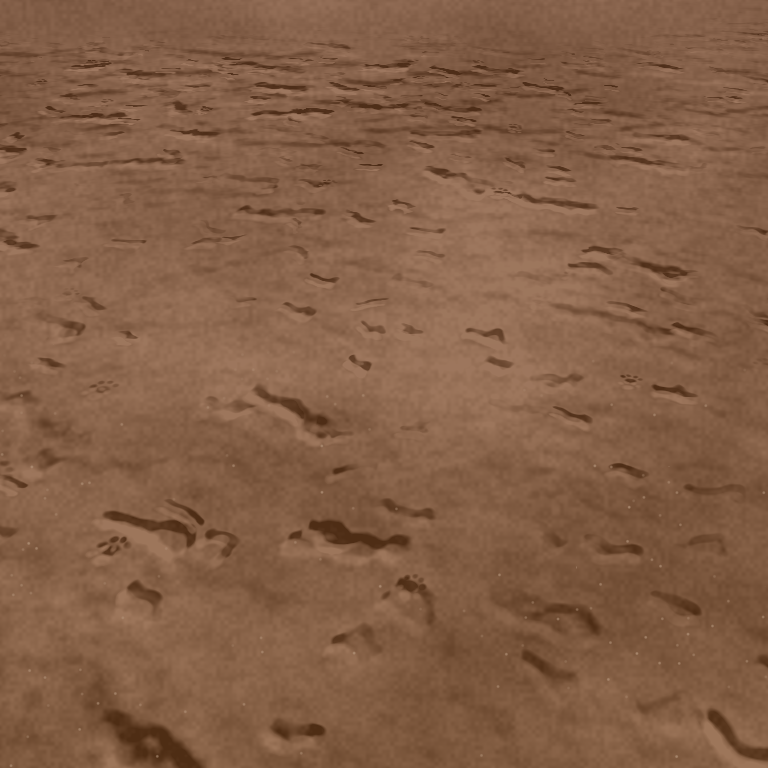
A Shadertoy shader for this texture:

```glsl
// Trodden beach sand seen in perspective: a height field of noise, shoe soles,
// small dents and paw marks lies on a ground plane. It is shaded by the height
// step towards a low light behind the scene, then mapped to a sand colour ramp.

const vec3 DARK_SAND  = vec3(0.33, 0.20, 0.11);
const vec3 LIGHT_SAND = vec3(0.58, 0.43, 0.33);
const vec3 SHELL      = vec3(0.70, 0.58, 0.48);
const float HORIZON   = 1.25;

vec2 hash22(vec2 p) {
    vec3 q = fract(vec3(p.xyx) * vec3(0.1031, 0.1030, 0.0973));
    q += dot(q, q.yzx + 33.33);
    return fract((q.xx + q.yz) * q.zy);
}

float noise(vec2 p) {
    vec2 i = floor(p), f = fract(p);
    f = f * f * (3.0 - 2.0 * f);
    float low  = mix(hash22(i).x, hash22(i + vec2(1, 0)).x, f.x);
    float high = mix(hash22(i + vec2(0, 1)).x, hash22(i + vec2(1, 1)).x, f.x);
    return mix(low, high, f.y);
}

float fbm(vec2 p, int octaves) {
    float sum = 0.0, amp = 0.5;
    for (int i = 0; i < octaves; i++) {
        sum += amp * noise(p);
        p = mat2(1.6, 1.2, -1.2, 1.6) * p + 7.3;
        amp *= 0.5;
    }
    return sum;
}

vec2 noise2(vec2 p) {
    return vec2(noise(p), noise(p + 40.0)) - 0.5;
}

vec2 rotate(vec2 p, float a) {
    float c = cos(a), s = sin(a);
    return vec2(c * p.x + s * p.y, c * p.y - s * p.x);
}

// Sole with a narrow waist; 'size' is half its length
float soleSdf(vec2 p, float size, float width) {
    float t = clamp(p.x / size, -1.0, 1.0);
    p.x -= t * size;
    return length(p) - size * width * (0.75 + 0.25 * t + 0.25 * t * t);
}

// Pad with four toes around its front
float pawSdf(vec2 p, float size) {
    float d = length(p * vec2(1.0, 0.8)) - 0.38 * size;
    for (int i = 0; i < 4; i++) {
        float a = (float(i) - 1.5) * 0.68;
        d = min(d, length(p - size * 0.92 * vec2(cos(a), sin(a))) - 0.22 * size);
    }
    return d;
}

// Scattered prints in clustered cells: sunken floor and a low raised rim.
// A width of zero makes paws.
float prints(vec2 g, float cell, float share, float size, float width, float seed) {
    vec2 home = floor(g / cell);
    float sunk = 0.0, rim = 0.0;
    for (int k = 0; k < 9; k++) {
        vec2 id = home + vec2(k % 3 - 1, k / 3 - 1);
        vec2 place = hash22(id + seed), kind = hash22(id + seed + 51.7);
        float chance = share * (0.35 + 1.3 * noise(id * 0.45 + seed));
        if (kind.x > chance) continue;
        float s = size * (0.65 + 0.5 * kind.x / chance);
        vec2 p = rotate(g - (id + 0.15 + 0.7 * place) * cell, -0.95 + 1.1 * kind.y);
        float d = width > 0.0 ? soleSdf(p, s, width) : pawSdf(p.yx, s);
        float edge = s * (width > 0.0 ? 0.42 * width : 0.14);
        float depth = 0.4 + 0.6 * fract(kind.y * 7.0 + place.x);
        sunk = max(sunk, depth * smoothstep(edge, -edge, d));
        float r = (d - 1.4 * edge) / edge;
        rim = max(rim, 0.12 * depth * exp(-r * r));
    }
    return rim - sunk;
}

float treadHeight(vec2 g) {
    vec2 warp = 0.034 * noise2(g * 13.0) + 0.028 * noise2(g * 41.0);
    float h = prints(g + warp, 0.28, 0.68, 0.078, 0.34, 3.0);
    h += 0.85 * prints(g + warp, 0.13, 0.46, 0.026, 0.48, 19.0);
    h += 0.75 * prints(g + 0.2 * warp, 0.33, 0.30, 0.027, 0.0, 37.0);
    float worn = smoothstep(0.2, 0.6, noise(g * 9.0 + 11.0));
    float crumbled = smoothstep(0.1, 0.65, noise(g * 44.0));
    return h * mix(0.35, 1.0, worn) * mix(0.4, 1.0, crumbled);
}

// Low terraces of trampled earth with finer clods on top
float earthHeight(vec2 g, float rough, float clods) {
    float terrace = smoothstep(0.33, 0.62, fbm(g * vec2(6.0, 7.5), 4));
    return 0.34 * rough * terrace + clods * fbm(g * 42.0 + 3.0, 2);
}

// Pale shell crumbs in scattered cells
float shells(vec2 uv, float cells) {
    vec2 id = floor(uv * cells), place = hash22(id + 5.0), kind = hash22(id + 83.0);
    float d = length(fract(uv * cells) - 0.25 - 0.5 * place);
    float clump = smoothstep(0.45, 0.75, noise(uv * 6.0 + 2.0));
    float chosen = step(kind.x, 0.012 + 0.08 * clump);
    return chosen * (0.25 + 0.5 * kind.y) * smoothstep(0.25, 0.05, d);
}

void mainImage(out vec4 fragColor, in vec2 fragCoord) {
    vec2 uv = fragCoord / iResolution.xy;

    // Ground plane
    float z = 1.0 / (HORIZON - uv.y);
    vec2 ground = vec2((uv.x - 0.5) * z, 1.3 * z) + 10.0;

    // Churned band far off, calmer middle, uneven lower left corner
    float bandY = uv.y + 0.07 * (noise(uv * vec2(4.0, 9.0)) - 0.5);
    float farFade = 1.0 - smoothstep(0.90, 0.98, bandY);
    float band = smoothstep(0.75, 0.86, bandY) * farFade;
    float corner = smoothstep(0.5, 0.1, length(uv * vec2(0.8, 1.5)));
    float rough = (0.85 + 0.75 * band + 1.2 * corner) * mix(0.2, 1.0, farFade);
    float nearby = smoothstep(3.4, 1.0, z);
    float clumps = smoothstep(0.35, 0.7, fbm(ground * 4.0 + 9.0, 3));
    float clods = nearby * (0.18 + 0.26 * clumps + 0.4 * corner);

    // Relief: ground rising towards the light leaves shade
    vec2 toLight = vec2(0.009, 0.010 + 0.006 * z * z);
    float tread = treadHeight(ground);
    float rise = farFade * (treadHeight(ground + toLight) - tread)
               + earthHeight(ground + toLight, rough, clods)
               - earthHeight(ground, rough, clods);
    float shade = 1.15 * max(rise - 0.02, 0.0) - 0.45 * max(-rise, 0.0);
    shade += 0.24 * farFade * max(-tread, 0.0);

    // Broad damp and dry patches, mottling and grain
    float tone = 0.81 + 0.08 * (uv.y - 0.5) + 0.12 * (uv.x - 0.5);
    tone += 0.95 * (fbm(uv * vec2(3.0, 5.5) + 4.0, 4) - 0.47);
    tone += 0.36 * (fbm(ground * 24.0, 3) - 0.44) * smoothstep(4.0, 1.0, z);
    tone += 0.20 * (noise(uv * 190.0) - 0.5);
    tone -= min(shade, 0.8);

    vec3 color = mix(DARK_SAND, LIGHT_SAND, clamp(tone, -0.1, 1.15));
    color += vec3(0.0, 0.004, 0.022) * (uv.y - 0.5);
    color = mix(color, SHELL, shells(uv, 90.0) * smoothstep(0.62, 0.42, uv.y));
    fragColor = vec4(color, 1.0);
}
```
